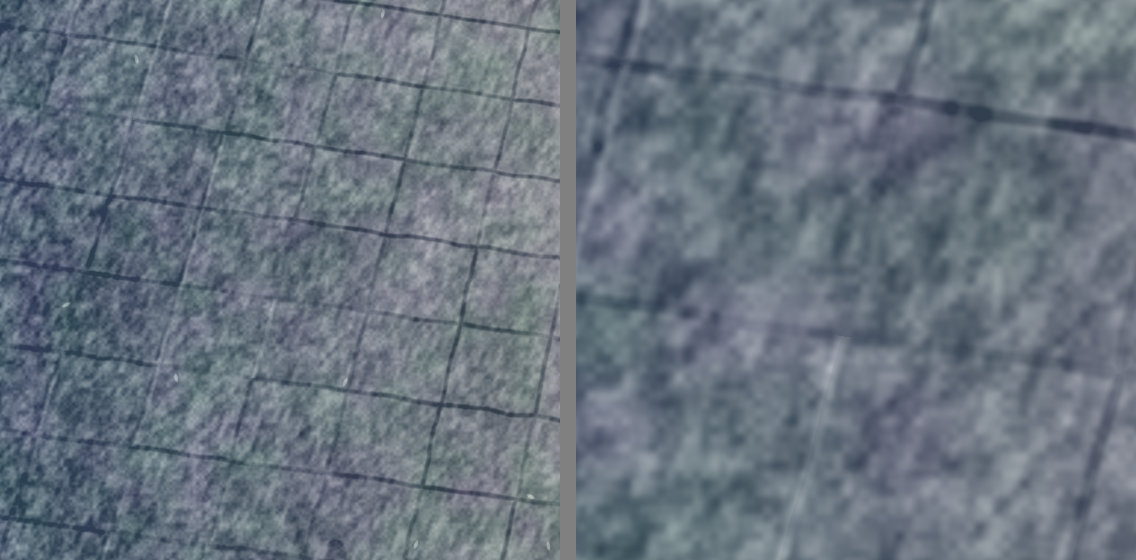
Left: the whole. Right: its middle third, enlarged.
A WebGL 2 fragment shader for this texture:

```glsl
#version 300 es
precision highp float;
// Worn blue-grey paving: a tilted grid of square slabs with gritty grain, broken joints and stains.
uniform vec2 u_resolution;
out vec4 fragColor;

const vec3 SHADE = vec3(0.19, 0.245, 0.31);
const vec3 STONE = vec3(0.62, 0.655, 0.68);

float hash(vec2 p) {
    vec3 q = fract(p.xyx * vec3(0.1031, 0.1130, 0.0973));
    q += dot(q, q.yzx + 33.33);
    return fract((q.x + q.y) * q.z);
}

float noise(vec2 p) {
    vec2 i = floor(p), f = fract(p);
    f = f * f * (3.0 - 2.0 * f);
    return mix(mix(hash(i), hash(i + vec2(1, 0)), f.x),
               mix(hash(i + vec2(0, 1)), hash(i + vec2(1, 1)), f.x), f.y);
}

// Noise centred on zero
float grain(vec2 p, float frequency) {
    return noise(p * frequency + frequency) - 0.5;
}

// Canvas position (y down) to slab coordinates, with a slight perspective
vec2 slabCoords(vec2 p) {
    mat3 slabToCanvas = mat3(0.16075, 0.02354, 0.00243,
                             -0.0437, 0.1267, -0.01478,
                             0.2799, 0.0846, 1.0);
    vec3 g = inverse(slabToCanvas) * vec3(p, 1.0);
    return g.xy / g.z;
}

// Soft stroke: 1 on the line, 0 beyond the half width
float stroke(float distance, float halfWidth) {
    return 1.0 - smoothstep(halfWidth * 0.15, halfWidth, abs(distance));
}

// How much of a joint survives, per slab edge and along its length
float jointStrength(vec2 edge, vec2 p, float seed) {
    float perEdge = mix(0.3, 1.0, hash(edge + seed));
    float along = 0.65 + 0.7 * noise(p * 32.0 + seed);
    float rightSide = 0.35 * smoothstep(0.45, 0.8, p.x);
    float wornMiddle = 1.0 - 0.65 * exp(-40.0 * dot(p - vec2(0.47, 0.55), p - vec2(0.47, 0.55)));
    return min((perEdge + rightSide) * along * wornMiddle, 1.1);
}

// Tone change from both sets of joints; some upright ones are filled with pale grit
float joints(vec2 slab, vec2 p) {
    vec2 nearest = floor(slab + 0.5);
    vec2 d = (slab - nearest) * vec2(0.16, 0.132);
    vec2 upright = vec2(nearest.x, floor(slab.y));
    vec2 level = vec2(floor(slab.x), nearest.y);
    float mainSeam = step(abs(upright.x - 1.0), 0.1) * step(abs(upright.y - 2.5), 1.6);
    float strayPale = step(0.68, hash(upright + 71.0)) * step(upright.x, 2.5);
    float pale = max(mainSeam, strayPale);
    float uprightDark = stroke(d.x + 0.004 * pale, 0.0062) * jointStrength(upright, p, 11.0);
    float levelDark = stroke(d.y, 0.006) * jointStrength(level, p, 43.0);
    float paleCore = pale * stroke(d.x - 0.001, 0.006) * (0.5 + 0.5 * noise(p * 40.0));
    float dark = max(uprightDark * mix(0.85, 0.6, pale), levelDark);
    return 0.26 * paleCore - 0.43 * dark;
}

// One possible dark stain inside each slab
float stain(vec2 slab, vec2 p) {
    vec2 id = floor(slab);
    vec2 centre = 0.2 + 0.6 * vec2(hash(id + 5.0), hash(id + 19.0));
    vec2 d = (fract(slab) - centre) * vec2(0.16, 0.132);
    float radius = mix(0.009, 0.026, hash(id + 31.0));
    float ragged = length(d) + 0.012 * grain(p, 70.0);
    return step(0.55, hash(id + 57.0)) * (1.0 - smoothstep(radius * 0.3, radius, ragged));
}

// Rare small pale chips
float chip(vec2 p) {
    vec2 cell = p * 14.0, id = floor(cell);
    vec2 d = fract(cell) - 0.25 - 0.5 * vec2(hash(id + 3.0), hash(id + 8.0));
    float angle = 6.283 * hash(id + 13.0);
    d = mat2(cos(angle), -sin(angle), sin(angle), cos(angle)) * d;
    return step(0.97, hash(id + 23.0)) * (1.0 - smoothstep(0.4, 1.0, length(d / vec2(0.06, 0.15))));
}

void main() {
    vec2 p = gl_FragCoord.xy / u_resolution;
    p.y = 1.0 - p.y;
    vec2 wobble = vec2(grain(p, 23.0), grain(p + 4.0, 23.0));
    vec2 slab = slabCoords(p + 0.005 * wobble);

    // Light falls from the upper right
    float tone = 0.55 + 0.32 * (p.x - 0.5) - 0.12 * (p.y - 0.5);

    // Fine grit, mottling and a small shift per slab
    vec2 slanted = vec2(p.x + 0.35 * p.y, p.y * 0.75);
    float grit = 0.52 * grain(slanted, 105.0) + 0.36 * grain(slanted, 53.0) + 0.24 * grain(p, 190.0);
    tone += grit * mix(1.15, 0.75, p.x);
    tone += 0.22 * grain(p, 13.0) + 0.16 * grain(p, 5.0);
    tone += 0.06 * (hash(floor(slab) + 91.0) - 0.5);

    // Joints and wear
    tone += joints(slab, p);
    tone -= 0.3 * stain(slab, p) * mix(1.0, 0.6, p.x);
    tone += 0.5 * chip(p);

    // Cooler on the left, with faint violet and green patches
    vec3 color = mix(SHADE, STONE, clamp(tone, 0.0, 1.15));
    color += vec3(0.024, 0.004, -0.022) * (p.x - 0.5) * 1.6;
    color += vec3(0.03, -0.03, 0.03) * grain(p, 17.0);
    fragColor = vec4(color, 1.0);
}
```
